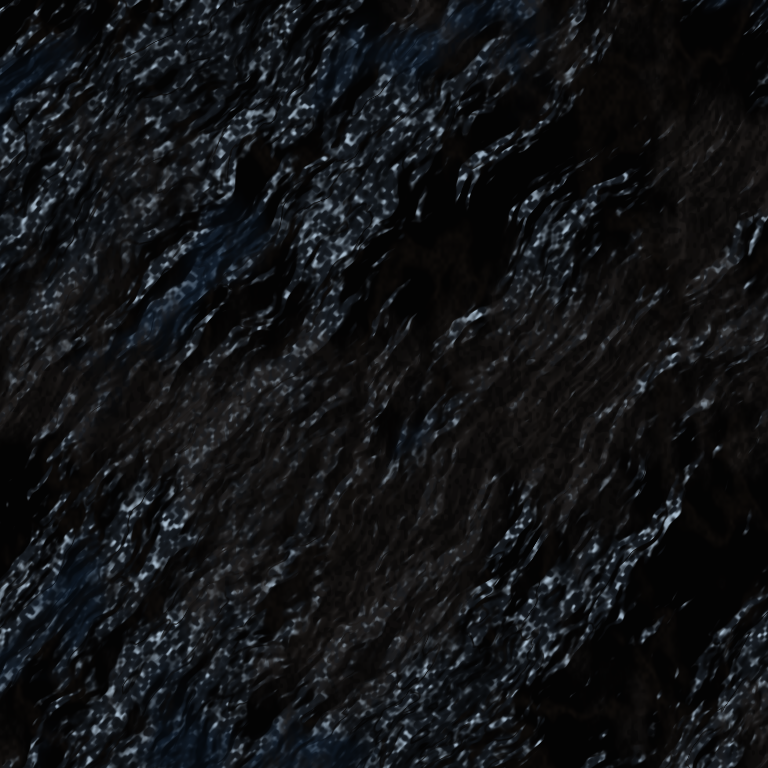
A WebGL 1 fragment shader for this texture:

```glsl
precision highp float;

// Dark, wet-looking rock: slanted ridges lit from the upper left, with silver glints.
// Stretched fractal noise gives bands, relief and creases; softer noise layers
// add brown dust, faint wisps and blue mineral stains.

uniform vec2 u_resolution;

#define SLANT 0.87
#define WARP 0.07
#define BAND_SCALE vec2(3.2, 7.5)
#define RIDGE_SCALE vec2(10.0, 25.0)
#define GRAIN_SCALE vec2(165.0, 225.0)
#define ROCK_LEVEL 0.50
#define GLINT_GAIN 0.62
#define DUST_AMOUNT 0.80
#define STAIN_AMOUNT 0.75

const vec3 BLACK = vec3(0.012, 0.010, 0.010);
const vec3 SLATE = vec3(0.085, 0.105, 0.130);
const vec3 SILVER = vec3(0.66, 0.72, 0.76);
const vec3 DUST = vec3(0.098, 0.088, 0.084);
const vec3 WISP = vec3(0.085, 0.065, 0.048);
const vec3 STAIN = vec3(0.045, 0.095, 0.155);

float hash(vec2 cell) {
  vec3 k = fract(vec3(cell.xyx) * 0.1031);
  k += dot(k, k.yzx + 33.33);
  return fract((k.x + k.y) * k.z);
}

float noise(vec2 p) {
  vec2 cell = floor(p);
  vec2 f = fract(p);
  f = f * f * (3.0 - 2.0 * f);
  float low = mix(hash(cell), hash(cell + vec2(1.0, 0.0)), f.x);
  float high = mix(hash(cell + vec2(0.0, 1.0)), hash(cell + vec2(1.0, 1.0)), f.x);
  return mix(low, high, f.y);
}

float fbm(vec2 p) {
  float sum = 0.0;
  float amplitude = 0.5;
  for (int i = 0; i < 4; i++) {
    sum += amplitude * noise(p);
    p = mat2(1.98, 0.28, -0.28, 1.98) * p + 17.3;
    amplitude *= 0.5;
  }
  return sum / 0.9375;
}

// Coordinates along and across the slanted ridges.
vec2 ridgeSpace(vec2 p) {
  float c = cos(SLANT);
  float s = sin(SLANT);
  return vec2(c * p.x + s * p.y, c * p.y - s * p.x);
}

float height(vec2 p) {
  return fbm(ridgeSpace(p) * RIDGE_SCALE + 41.0);
}

void main() {
  vec2 p = gl_FragCoord.xy / u_resolution.y;

  // Bend the ridges so that they wander and fork.
  vec2 bend = vec2(fbm(p * 7.0 + 3.0), fbm(p * 7.0 + 61.0)) - 0.5;
  vec2 q = p + WARP * bend;
  vec2 s = ridgeSpace(q);

  // Relief: slope of the height field towards the light.
  vec2 toLight = vec2(-0.0022, 0.0013);
  float slope = (height(q - toLight) - height(q + toLight)) / 0.0051;
  float band = fbm(s * BAND_SCALE + 9.0);
  float face = smoothstep(ROCK_LEVEL - 0.06, ROCK_LEVEL + 0.10, band + 0.012 * slope);
  float crease = abs(fbm(s * vec2(13.0, 34.0) + 83.0) - 0.5);
  face *= mix(0.25, 1.0, smoothstep(0.0, 0.05, crease));

  // Brown wisps in the hollows.
  float wisp = 1.0 - smoothstep(0.0, 0.09, abs(fbm(q * vec2(13.0, 8.0) + 29.0) - 0.5));
  float speck = noise(p * vec2(210.0, 150.0) + 5.0);
  vec3 color = BLACK + WISP * wisp * (0.15 + 0.35 * speck);

  // Slate faces with fine glints.
  float grain = noise(ridgeSpace(p) * GRAIN_SCALE);
  grain = 0.65 * grain + 0.35 * noise(p * 130.0 + 19.0);
  float glint = smoothstep(0.43, 0.92, grain);
  float shade = clamp(0.55 + 0.07 * slope, 0.0, 1.3);
  vec3 rock = SLATE * (0.45 + 0.75 * grain) * (0.55 + 0.6 * shade);
  rock += SILVER * GLINT_GAIN * glint * shade;
  color = mix(color, rock, face);

  // Blue stains follow the ridges; dust lies in upright, ragged patches.
  float stain = smoothstep(0.57, 0.70, fbm(s * vec2(4.5, 9.0) + 131.0));
  stain *= smoothstep(0.38, 0.55, band) * (0.65 + 0.35 * grain);
  color = mix(color, STAIN * (0.6 + 0.5 * shade), STAIN_AMOUNT * stain);
  float ragged = fbm(p * vec2(48.0, 22.0) + 71.0) - 0.5;
  float dust = smoothstep(0.49, 0.68, fbm(p * vec2(5.5, 4.0) + 107.0) + 0.28 * ragged);
  dust *= 0.55 + 0.45 * smoothstep(0.25, 0.6, speck);
  color = mix(color, DUST * (0.65 + 0.5 * shade), DUST_AMOUNT * dust);

  gl_FragColor = vec4(color, 1.0);
}
```
